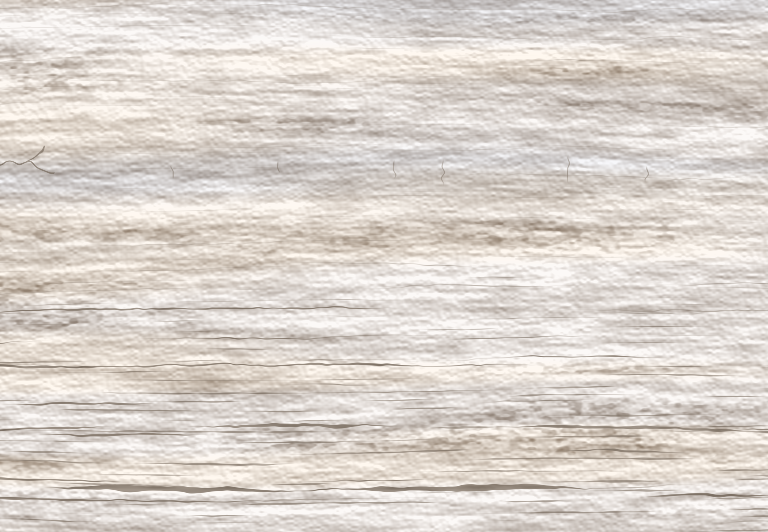
Reproduce this texture procedurally as a Shadertoy shader.

```glsl
#define DARK_WOOD vec3(0.60, 0.55, 0.51)
#define PALE_PAINT vec3(0.97, 0.955, 0.945)
#define CRACK_COLOR vec3(0.50, 0.45, 0.40)
#define TAN_TINT vec3(0.012, -0.003, -0.028)
#define COOL_TINT vec3(-0.022, -0.006, 0.016)
#define BASE_TONE 0.82
#define BAND_CONTRAST 0.24
#define STREAK_CONTRAST 0.32
#define FIBRE_CONTRAST 0.44
#define RELIEF_CONTRAST 0.50
#define CRACK_WIDTH 0.0022

float hash(vec2 c) {
    vec3 q = fract(c.xyx * vec3(0.1031, 0.1030, 0.0973));
    q += dot(q, q.yzx + 33.33);
    return fract((q.x + q.y) * q.z);
}

float noise(vec2 p) {
    vec2 c = floor(p), f = fract(p);
    f = f * f * (3.0 - 2.0 * f);
    return mix(mix(hash(c), hash(c + vec2(1, 0)), f.x),
               mix(hash(c + vec2(0, 1)), hash(c + vec2(1, 1)), f.x), f.y);
}

// Rough paint surface, slightly drawn out along the grain
float height(vec2 p) {
    return 0.5 * noise(p * vec2(75, 140)) + 0.5 * noise(p * vec2(140, 230) + 9.0);
}

// Soft-edged stroke; strokes thinner than a pixel fade instead
float stroke(float dist, float halfWidth, float pixel) {
    float w = max(halfWidth, 0.5 * pixel);
    return min(2.0 * halfWidth / pixel, 1.0)
         * (1.0 - smoothstep(w - 0.5 * pixel, w + 0.5 * pixel, dist));
}

float segment(vec2 p, vec2 a, vec2 b) {
    vec2 d = b - a;
    return length(p - a - d * clamp(dot(p - a, d) / dot(d, d), 0.0, 1.0));
}

// One tapering, broken crack per row
float crackRows(vec2 p, float rows, float stretch, float width, float pixel) {
    float row = floor(p.y * rows);
    float center = 0.3 + 0.4 * hash(vec2(row, rows));
    center += 0.16 * (noise(vec2(p.x * 7.0, row + rows)) - 0.5)
            + 0.10 * (noise(vec2(p.x * 40.0, row + rows + 0.5)) - 0.5);
    float taper = smoothstep(0.5, 0.95, noise(vec2(p.x * stretch + row * 7.3, row)));
    taper *= 0.4 + 0.9 * noise(vec2(p.x * 32.0, row + 90.0));
    float dist = abs(fract(p.y * rows) - center) / rows;
    return stroke(dist, width * taper, pixel);
}

float longCracks(vec2 p, float pixel) {
    float cover = 0.0;
    for (int i = 0; i < 4; i++) {
        float k = float(i);
        float y = 0.085 + 0.112 * k + 0.012 * (noise(vec2(p.x * 2.0, k + 40.0)) - 0.5)
                + 0.005 * (noise(vec2(p.x * 19.0, k + 50.0)) - 0.5)
                + 0.002 * (noise(vec2(p.x * 70.0, k + 55.0)) - 0.5);
        float taper = smoothstep(0.2, 0.9, noise(vec2(p.x * 3.5 + k, k + 60.0)));
        taper *= 0.5 + 0.8 * noise(vec2(p.x * 25.0, k + 65.0));
        cover = max(cover, stroke(abs(p.y - y), 0.0055 * taper / (1.0 + 0.9 * k), pixel));
    }
    return cover;
}

// Short splits across the grain and one forked split at the left
float crossCracks(vec2 p, float pixel) {
    float cover = 0.0;
    for (int i = 0; i < 6; i++) {
        float k = float(i);
        vec2 q = p - vec2(0.31 + 0.17 * k + 0.1 * hash(vec2(k, 5)), 0.67 + 0.02 * hash(vec2(k, 3)));
        q.x += 0.009 * (noise(vec2(q.y * 90.0, k)) - 0.5);
        float reach = 0.010 + 0.024 * hash(vec2(k, 8));
        float fade = 1.0 - smoothstep(0.5 * reach, reach, abs(q.y));
        cover = max(cover, 0.55 * fade * stroke(abs(q.x), 0.0011, pixel));
    }
    vec2 q = p + 0.012 * (vec2(noise(p * 55.0), noise(p * 55.0 + 7.0)) - 0.5);
    float fork = min(segment(q, vec2(-0.1, 0.695), vec2(0.06, 0.695)),
                 min(segment(q, vec2(0.06, 0.695), vec2(0.10, 0.672)),
                     segment(q, vec2(0.05, 0.695), vec2(0.085, 0.722))));
    return max(cover, 0.85 * stroke(fork, 0.0015, pixel));
}

void mainImage(out vec4 fragColor, in vec2 fragCoord) {
    float pixel = 1.0 / iResolution.y;
    vec2 p = fragCoord * pixel;
    vec2 g = p;
    g.y += 0.006 * sin(2.7 * p.x + 4.0 * p.y) + 0.002 * sin(7.0 * p.x - 11.0 * p.y);
    float upper = smoothstep(0.4, 0.75, p.y);
    float lower = 1.0 - smoothstep(0.1, 0.6, p.y);

    // Broad bands, thin streaks, fibres and embossed paint
    float band = noise(g * vec2(0.8, 19)) - 0.5;
    float streak = noise(g * vec2(2.2, 46) + 13.0) - 0.5;
    float thread = noise(g * vec2(5, 95) + 17.0) - 0.5;
    float fibre = noise(g * vec2(20, 165) + 29.0) - 0.5;
    float relief = height(g) - height(g + vec2(0.002, 0.0045));
    float tone = BASE_TONE - 0.08 * upper + BAND_CONTRAST * band * (0.6 + 0.6 * upper)
               + STREAK_CONTRAST * (streak + thread)
               + FIBRE_CONTRAST * fibre + RELIEF_CONTRAST * relief;

    // Worn streaks showing bare wood between rough fibres
    float worn = smoothstep(0.55, 0.95, noise(g * vec2(1.8, 30) + 71.0));
    float bare = smoothstep(0.45, 0.75, 0.5 * noise(g * vec2(28, 130) + 3.0) + 0.5 * noise(g * vec2(80, 200)));
    tone -= worn * (0.12 + 0.42 * bare);
    tone -= 0.35 * (1.0 - smoothstep(0.0, 0.05, p.y)) * noise(g * vec2(5, 80));

    vec3 color = mix(DARK_WOOD, PALE_PAINT, clamp(tone, -0.1, 1.05));
    float warm = smoothstep(0.45, 0.85, noise(g * vec2(0.9, 17) + 5.0));
    float cool = smoothstep(0.45, 0.85, noise(g * vec2(1.1, 15) + 33.0));
    color += TAN_TINT * warm + COOL_TINT * cool * upper;

    // Cracks gather toward the bottom
    float width = CRACK_WIDTH * (0.12 + 0.88 * lower);
    float crack = max(crackRows(g, 23.0, 3.5, width, pixel),
                      0.75 * crackRows(g + 3.1, 53.0, 8.0, 0.8 * width, pixel));
    crack = max(crack, max(longCracks(p, pixel), crossCracks(p, pixel)));
    color = mix(color, CRACK_COLOR + 0.15 * fibre, 0.85 * crack);
    fragColor = vec4(clamp(color, 0.0, 1.0), 1.0);
}
```
